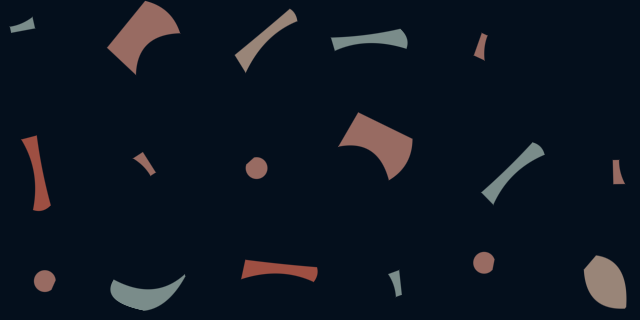
Write a WebGL 1 fragment shader that draws this pattern.

```glsl
precision highp float;

uniform vec2 u_resolution;

const vec3 NIGHT = vec3(0.016, 0.057, 0.110);
const vec3 ROSE = vec3(0.595, 0.420, 0.385);
const vec3 SAND = vec3(0.600, 0.520, 0.470);
const vec3 RUST = vec3(0.620, 0.310, 0.260);
const vec3 SAGE = vec3(0.480, 0.550, 0.540);

const float CELL = 0.36;      // spacing of the pieces, in canvas heights
const float JITTER = 0.32;    // wander inside a cell, in cells

float hash(vec2 cell, float seed) {
  return fract(sin(dot(cell, vec2(127.1, 311.7)) + seed * 74.7) * 4375.85);
}

// Evenly spread value per cell, so every kind and colour gets its share
float spread(vec2 cell, vec2 stride, float start) {
  return fract(dot(cell, stride) + start);
}

vec2 rotate(vec2 p, float angle) {
  float c = cos(angle), s = sin(angle);
  return vec2(c * p.x - s * p.y, s * p.x + c * p.y);
}

// Signed distance to a tapered long side, bowed out (+) or in (-)
float bowedSide(float x, float y, vec2 halfSize, float taper, float bow) {
  float t = x / halfSize.x;
  float edge = halfSize.y * (1.0 + taper * t) + bow * (1.0 - t * t);
  float slope = (halfSize.y * taper - 2.0 * bow * t) / halfSize.x;
  return (y - edge) / sqrt(1.0 + slope * slope);
}

// bows: upper side, lower side, right end
float shard(vec2 p, vec2 halfSize, float taper, float shear, vec3 bows) {
  p.x += shear * p.y;
  float t = p.y / halfSize.y;
  float sides = max(bowedSide(p.x, p.y, halfSize, taper, bows.x),
                    bowedSide(p.x, -p.y, halfSize, taper, bows.y));
  float ends = max(p.x - halfSize.x - bows.z * (1.0 - t * t), -p.x - halfSize.x);
  return max(sides, ends);
}

// Disc with one side slightly shaved flat
float pebble(vec2 p, float radius) {
  return max(length(p) - radius, p.x - 0.88 * radius);
}

float piece(vec2 p, float kind, float vary) {
  float shear = 0.5 * (vary - 0.5);
  if (kind < 0.12) return pebble(p, 0.034);
  // small chip
  if (kind < 0.36) return shard(p, vec2(0.038, 0.014), -0.3, shear, vec3(0.0, -0.005, 0.0));
  // slim bar with a hollow side
  if (kind < 0.66) return shard(p, vec2(0.112, 0.027), 0.5 * (vary - 0.5), shear,
                                vec3(-0.006 * vary, -0.022, 0.008));
  // crescent
  if (kind < 0.765) return shard(p, vec2(0.115, 0.024), 0.85, 0.0, vec3(0.055, -0.043, 0.008));
  // leaf
  if (kind < 0.80) return shard(p, vec2(0.090, 0.016), 0.8, 0.2, vec3(0.043, 0.043, 0.0));
  // broad slab with one round bite
  if (kind < 0.90) return shard(p, vec2(0.096, 0.069), 0.1, 0.0, vec3(0.0, -0.046, 0.018));
  return 1.0;
}

vec3 pieceColour(float kind, float pick) {
  if (kind < 0.12 || kind > 0.80) return ROSE;
  if (kind < 0.36 && pick < 0.6) return ROSE;
  if (pick < 0.3) return SAND;
  return pick < 0.6 ? RUST : SAGE;
}

void main() {
  float pixel = 1.0 / u_resolution.y;
  vec2 grid = gl_FragCoord.xy * pixel / CELL + vec2(0.2, 0.1);
  vec3 colour = NIGHT;

  // Pieces of this cell and its neighbours
  for (int j = -1; j <= 1; j++) {
    for (int i = -1; i <= 1; i++) {
      vec2 cell = floor(grid) + vec2(float(i), float(j));
      vec2 wander = JITTER * (vec2(hash(cell, 1.0), hash(cell, 2.0)) - 0.5);
      vec2 local = (grid - cell - 0.5 - wander) * CELL;
      float kind = spread(cell, vec2(0.7549, 0.5698), 0.0);
      float pick = spread(cell, vec2(0.618, 0.41), 0.1);

      local = rotate(local, 6.2832 * hash(cell, 3.0));
      float dist = piece(local, kind, hash(cell, 4.0));
      float cover = 1.0 - smoothstep(-0.8 * pixel, 0.8 * pixel, dist);
      colour = mix(colour, pieceColour(kind, pick), cover);
    }
  }

  gl_FragColor = vec4(colour, 1.0);
}
```
